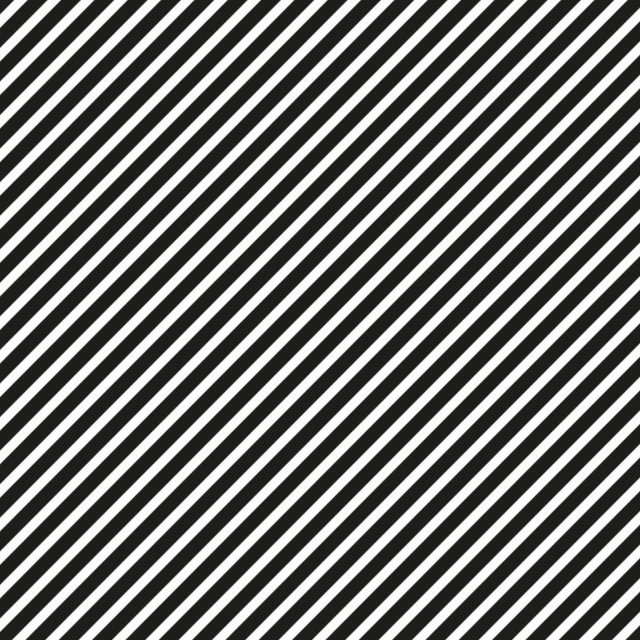
This pattern is drawn by a Shadertoy shader. Its source:

```glsl
// Diagonal white stripes on near-black bands with a faint fine weave.

const vec2 REPEATS = vec2(19.2, 19.07);   // stripes across and down the canvas
const float PHASE = 0.63;                 // white centre at the upper left, in repeats
const float WHITE_SHARE = 0.405;          // white part of one repeat
const float EDGE_SOFTNESS = 0.0016;       // least edge width, in canvas units
const float WEAVE_COUNT = 192.0;          // weave cells across the canvas

const vec3 WHITE = vec3(0.99);
const vec3 CHARCOAL = vec3(0.130, 0.130, 0.122);
const vec3 BLACK = vec3(0.090, 0.090, 0.082);

float hash(float n) {
    return fract(sin(n * 127.1) * 43758.5453);
}

// Position across the stripes; whole numbers are white centres.
float stripeCoord(vec2 p, vec2 repeats, float phase) {
    return p.x * repeats.x + (1.0 - p.y) * repeats.y - phase;
}

// Signed distance to the nearest white stripe, in canvas units.
float stripeDistance(float coord, vec2 repeats, float share) {
    float offset = abs(fract(coord + 0.5) - 0.5);
    return (offset - 0.5 * share) / length(repeats);
}

// Soft grid of small dots, from 0 to 1.
float weave(vec2 p, float count) {
    vec2 wave = sin(6.2831853 * p * count);
    return 0.5 + 0.5 * wave.x * wave.y;
}

// Dark cloth whose weave varies slightly from band to band.
vec3 bandColor(vec2 p, float band) {
    float contrast = mix(0.6, 1.0, hash(band));
    float tone = 0.62 + contrast * (weave(p, WEAVE_COUNT) - 0.5);
    return mix(BLACK, CHARCOAL, clamp(tone, 0.0, 1.0));
}

void mainImage(out vec4 fragColor, in vec2 fragCoord) {
    vec2 p = fragCoord / iResolution.y;
    float coord = stripeCoord(p, REPEATS, PHASE);
    float dist = stripeDistance(coord, REPEATS, WHITE_SHARE);

    // Blend the stripe over its band with a smooth edge.
    float edge = max(EDGE_SOFTNESS, 0.8 / iResolution.y);
    float cover = 1.0 - smoothstep(-edge, edge, dist);
    vec3 color = mix(bandColor(p, floor(coord)), WHITE, cover);
    fragColor = vec4(color, 1.0);
}
```
